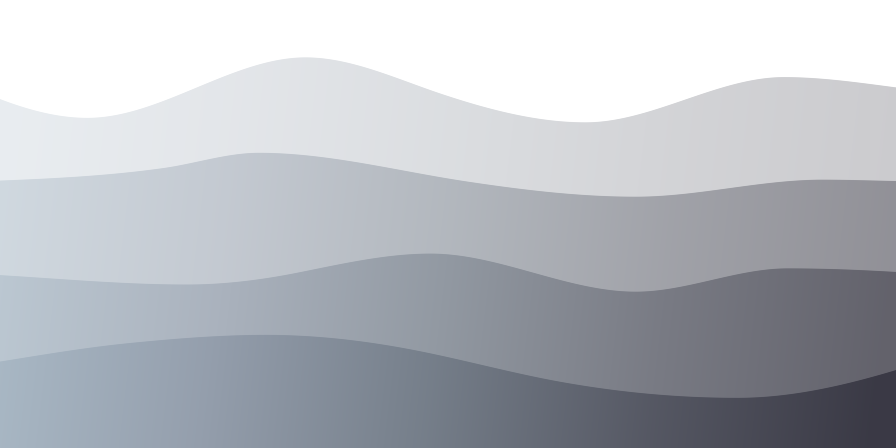
A WebGL 1 fragment shader for this background:

```glsl
precision highp float;
// Four translucent hills stacked below a white sky, light slate to dark slate.
// Each crest is a cubic Hermite curve through a few knots; every layer is
// tinted by one shared diagonal ramp and blended over the layers behind it.
uniform vec2 u_resolution;

// Cubic between two knots, each holding (x, height, slope).
float hermite(float x, vec3 a, vec3 b) {
  float span = b.x - a.x;
  float t = clamp((x - a.x) / span, 0.0, 1.0);
  float s = 1.0 - t;
  float blend = t * t * (3.0 - 2.0 * t);
  return mix(a.y, b.y, blend) + span * t * s * (a.z * s - b.z * t);
}

// Smooth crest line through seven knots ordered by x.
float crest(float x, vec3 a, vec3 b, vec3 c, vec3 d, vec3 e, vec3 f, vec3 g) {
  if (x < b.x) return hermite(x, a, b);
  if (x < c.x) return hermite(x, b, c);
  if (x < d.x) return hermite(x, c, d);
  if (x < e.x) return hermite(x, d, e);
  if (x < f.x) return hermite(x, e, f);
  return hermite(x, f, g);
}

// Five evenly spaced slate tones from pale blue to near black.
vec3 slateRamp(float t) {
  float s = clamp(t, 0.0, 1.0) * 4.0;
  vec3 tone = vec3(0.665, 0.725, 0.775);
  tone = mix(tone, vec3(0.580, 0.620, 0.675), clamp(s, 0.0, 1.0));
  tone = mix(tone, vec3(0.460, 0.495, 0.540), clamp(s - 1.0, 0.0, 1.0));
  tone = mix(tone, vec3(0.335, 0.345, 0.390), clamp(s - 2.0, 0.0, 1.0));
  return mix(tone, vec3(0.227, 0.224, 0.270), clamp(s - 3.0, 0.0, 1.0));
}

// Blend a layer over the backdrop wherever the point is below its crest.
vec3 addLayer(vec3 backdrop, vec3 tint, float opacity, float y, float top, float pixel) {
  float cover = smoothstep(-0.6 * pixel, 0.6 * pixel, top - y);
  return mix(backdrop, tint, opacity * cover);
}

void main() {
  vec2 uv = gl_FragCoord.xy / u_resolution;
  vec2 p = uv * vec2(2.0, 1.0);
  float pixel = 1.0 / u_resolution.y;
  vec3 tint = slateRamp(uv.x + 0.06 * (0.5 - uv.y));

  // Crest heights, back to front
  float farTop = crest(p.x,
    vec3(0.0, 0.779, -0.38), vec3(0.195, 0.737, 0.0), vec3(0.682, 0.872, 0.0),
    vec3(0.990, 0.789, -0.33), vec3(1.307, 0.727, 0.0), vec3(1.750, 0.828, 0.0),
    vec3(2.0, 0.805, -0.13));
  float highTop = crest(p.x,
    vec3(0.0, 0.597, 0.04), vec3(0.365, 0.625, 0.14), vec3(0.578, 0.659, 0.0),
    vec3(1.042, 0.595, -0.15), vec3(1.419, 0.561, 0.0), vec3(1.836, 0.599, 0.0),
    vec3(2.0, 0.596, -0.02));
  float lowTop = crest(p.x,
    vec3(0.0, 0.386, -0.06), vec3(0.417, 0.365, 0.0), vec3(0.667, 0.392, 0.20),
    vec3(0.961, 0.434, 0.0), vec3(1.419, 0.349, 0.0), vec3(1.758, 0.401, 0.0),
    vec3(2.0, 0.393, -0.06));
  float nearTop = crest(p.x,
    vec3(0.0, 0.193, 0.16), vec3(0.286, 0.234, 0.10), vec3(0.594, 0.2526, 0.0),
    vec3(0.938, 0.216, -0.20), vec3(1.250, 0.148, -0.18), vec3(1.646, 0.112, 0.0),
    vec3(2.0, 0.174, 0.30));

  // Layers grow more opaque toward the front
  vec3 color = vec3(1.0);
  color = addLayer(color, tint, 0.265, p.y, farTop, pixel);
  color = addLayer(color, tint, 0.400, p.y, highTop, pixel);
  color = addLayer(color, tint, 0.530, p.y, lowTop, pixel);
  color = addLayer(color, tint, 1.000, p.y, nearTop, pixel);
  gl_FragColor = vec4(color, 1.0);
}
```
